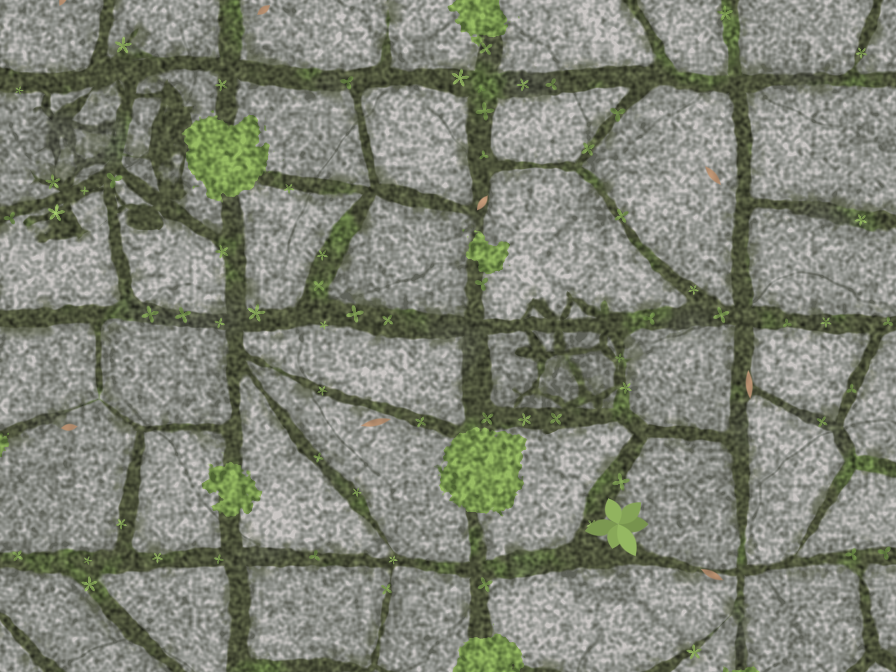
Give the GLSL for this texture, as a WebGL 1 fragment shader.

```glsl
precision highp float;
// Worn concrete paving from above: a grid of slabs, each split into a few Voronoi
// pieces, with crumbled patches, mossy gaps, sprigs, green tufts and dry leaves.
uniform vec2 u_resolution;
#define SLAB vec2(0.375, 0.36)
#define SLAB_SHIFT vec2(-0.03, 0.166)
#define JOINT_WIDTH 0.014
#define CRACK_WIDTH 0.009
#define CHIP_SIZE 0.06
#define GRAIN 150.0
#define SPRIG_CELL 0.05
#define TUFT_CHANCE 0.6
const vec3 STONE_LIGHT = vec3(0.76, 0.75, 0.74);
const vec3 STONE_MID = vec3(0.58, 0.59, 0.57);
const vec3 STONE_DARK = vec3(0.44, 0.45, 0.42);
const vec3 MOSS = vec3(0.29, 0.31, 0.22);
const vec3 GREEN = vec3(0.38, 0.49, 0.25);
const vec3 GREEN_LIGHT = vec3(0.55, 0.68, 0.36);
const vec3 DRY_LEAF = vec3(0.70, 0.55, 0.43);

vec2 hash2(vec2 p) {
  vec3 q = fract((p.xyx + 17.3) * vec3(0.1031, 0.1030, 0.0973));
  q += dot(q, q.yzx + 33.33);
  return fract((q.xx + q.yz) * q.zy);
}
float slope(vec2 cell, vec2 f, vec2 o) {
  return dot(hash2(cell + o) * 2.0 - 1.0, f - o);
}
float noise(vec2 p) {
  vec2 i = floor(p), f = p - i, u = f * f * (3.0 - 2.0 * f), k = vec2(0.0, 1.0);
  return mix(mix(slope(i, f, k.xx), slope(i, f, k.yx), u.x),
             mix(slope(i, f, k.xy), slope(i, f, k.yy), u.x), u.y);
}
float fbm(vec2 p) {
  float sum = 0.0, amp = 1.0;
  for (int i = 0; i < 4; i++) {
    sum += amp * noise(p);
    p = p * 2.1 + 13.7;
    amp *= 0.55;
  }
  return sum;
}
// Centre of one of four pieces of a slab; some are dropped to leave larger ones.
vec2 pieceCentre(vec2 slab, float i) {
  if (i > 0.5 && hash2(slab * 5.0 + i * 11.0).x < 0.2) return vec2(9.0);
  vec2 rnd = hash2(slab * 7.0 + i * 3.0);
  return (vec2(mod(i, 2.0), floor(i / 2.0)) * 0.5 + 0.06 + 0.38 * rnd) * SLAB;
}
// Distance to the borders of small Voronoi chips.
float chipEdge(vec2 p) {
  vec2 cell = floor(p / CHIP_SIZE), f = p / CHIP_SIZE - cell, near = vec2(9.0);
  for (int i = 0; i < 9; i++) {
    vec2 o = vec2(mod(float(i), 3.0), floor(float(i) / 3.0)) - 1.0;
    float d = length(o + hash2(cell + o) - f);
    near = vec2(min(near.x, d), min(near.y, max(near.x, d)));
  }
  return (near.y - near.x) * 0.5 * CHIP_SIZE;
}
// x: signed distance into the stone (negative in gaps), y: tone of the piece.
vec2 paving(vec2 p) {
  float wear = noise(p * 4.0 + 3.0), crack = 1.0;
  vec2 q = p + 0.035 * vec2(noise(p * 5.0), noise(p * 5.0 + 40.0));
  vec2 g = (q - SLAB_SHIFT) / SLAB, slab = floor(g), f = g - slab;
  vec2 border = min(f, 1.0 - f) * SLAB, local = f * SLAB, nearest = vec2(9.0);
  for (int i = 0; i < 4; i++) {
    vec2 c = pieceCentre(slab, float(i));
    if (distance(c, local) < distance(nearest, local)) nearest = c;
  }
  for (int i = 0; i < 4; i++) {
    vec2 c = pieceCentre(slab, float(i)), across = c - nearest;
    if (length(across) > 0.001)
      crack = min(crack, dot(0.5 * (c + nearest) - local, normalize(across)));
  }
  float joint = min(border.x, border.y) - JOINT_WIDTH * (1.0 + 1.5 * wear);
  crack -= CRACK_WIDTH * (1.0 + 2.4 * wear);
  float blend = max(0.02 - abs(joint - crack), 0.0);
  float d = min(joint, crack) - blend * blend * 12.5;
  float patchDist = min(distance(p, vec2(0.17, 0.78)), distance(p, vec2(0.84, 0.48)) + 0.05);
  float crumbled = 1.0 - smoothstep(0.13, 0.20, patchDist + 0.1 * noise(p * 9.0));
  d = min(d, chipEdge(q + 0.01 * noise(p * 25.0)) - mix(-0.05, 0.004, crumbled));
  d += 0.008 * fbm(p * 14.0) + 0.005 * noise(p * 55.0);
  return vec2(d, hash2(floor(nearest * 900.0) + slab * 31.0).x - 0.5);
}
float leaf(vec2 p, float angle, float len, float wide, float aa) {
  vec2 along = vec2(cos(angle), sin(angle));
  float t = dot(p, along) / len, side = abs(p.y * along.x - p.x * along.y);
  return smoothstep(-aa, aa, wide * 4.0 * t * (1.0 - t) - side);
}
void main() {
  vec2 p = gl_FragCoord.xy / u_resolution.y, pave = paving(p);
  float aa = 1.0 / u_resolution.y;
  float fine = noise(p * GRAIN), coarse = noise(p * GRAIN * 0.47 + 5.0);
  // Speckled stone with pits, hairlines and grime near the gaps
  float tone = 2.3 * fine + 1.6 * coarse + 0.8 * fbm(p * 6.0 + 8.0) + 0.6 * pave.y + 0.08;
  float hair = abs(noise(p * 3.5 + 9.0) + 0.04 * noise(p * 30.0));
  float rim = 1.0 - smoothstep(0.0, 0.025, pave.x);
  tone -= 0.6 * smoothstep(0.18, 0.4, noise(p * 45.0)) + 0.5 * rim;
  tone -= 0.9 * (1.0 - smoothstep(0.0, 0.012, hair));
  vec3 stone = mix(STONE_MID, STONE_DARK, clamp(-tone, 0.0, 1.5));
  stone = mix(stone, STONE_LIGHT, clamp(tone, 0.0, 1.2));
  stone = mix(stone, MOSS * 1.2, 0.6 * rim * smoothstep(0.0, 0.35, fbm(p * 25.0)));
  // Moss and dark earth in the gaps
  vec3 soil = mix(MOSS, GREEN, 0.6 * smoothstep(0.05, 0.5, fbm(p * 9.0 + 21.0)));
  soil = mix(soil, STONE_DARK * 0.75, 0.6 * smoothstep(0.1, 0.4, noise(p * 7.0 + 60.0)));
  soil *= 1.0 + 0.8 * fine + 0.5 * coarse;
  vec3 color = mix(soil, stone, smoothstep(-1.5 * aa, 1.5 * aa, pave.x));
  // Small sprigs rooted in the gaps
  vec2 cell = floor(p / SPRIG_CELL), rnd = hash2(cell + 70.0);
  vec2 root = (cell + 0.3 + 0.4 * rnd) * SPRIG_CELL, q = p - root;
  if (hash2(cell + 120.0).x < 0.5 && paving(root).x < 0.0) {
    float petals = cos(atan(q.y, q.x) * floor(3.0 + 3.0 * rnd.x) + 6.0 * rnd.y);
    float size = (0.006 + 0.008 * rnd.y) * (0.6 + 0.4 * petals);
    vec3 tint = mix(GREEN, GREEN_LIGHT, rnd.x) * (1.0 + 0.5 * fine);
    color = mix(color, tint, 0.9 * smoothstep(-aa, aa, size - length(q)));
  }
  // Ragged green cushions along the upright joints
  vec2 g = (p - SLAB_SHIFT) / SLAB;
  cell = floor(g + vec2(0.5, 0.0));
  rnd = hash2(cell * 3.0 + 210.0);
  q = (g - cell - vec2(0.0, 0.25 + 0.5 * rnd.x)) * SLAB;
  float cover = 0.025 + 0.04 * rnd.y - length(q) + 0.045 * fbm(p * 22.0) + 0.012 * noise(p * 110.0);
  cover = hash2(cell + 340.0).x < TUFT_CHANCE ? cover : -1.0;
  float lit = clamp(0.55 + 1.3 * fine + 1.2 * coarse + 5.0 * cover, 0.0, 1.2);
  color = mix(color, mix(GREEN * 0.8, GREEN_LIGHT, lit), smoothstep(-aa, 2.0 * aa, cover));
  // One broad-leaved seedling, then scattered dry leaves
  for (int i = 0; i < 6; i++) {
    float k = float(i), len = 0.045 + 0.014 * sin(k * 3.0);
    float blade = leaf(p - vec2(0.92, 0.22), k * 1.05 + 0.3 * sin(k * 5.0), len, 0.012, aa);
    color = mix(color, GREEN_LIGHT * (0.85 + 0.25 * fract(k * 0.37)), blade);
  }
  cell = floor(p / 0.3);
  rnd = hash2(cell + 500.0);
  q = p - (cell + 0.2 + 0.6 * rnd) * 0.3;
  float fallen = leaf(q, 6.28 * rnd.y, 0.02 + 0.025 * rnd.x, 0.005, aa) * step(rnd.y, 0.5);
  color = mix(color, DRY_LEAF * (1.0 + 0.3 * coarse), fallen);
  gl_FragColor = vec4(clamp(color, 0.0, 1.0), 1.0);
}
```
